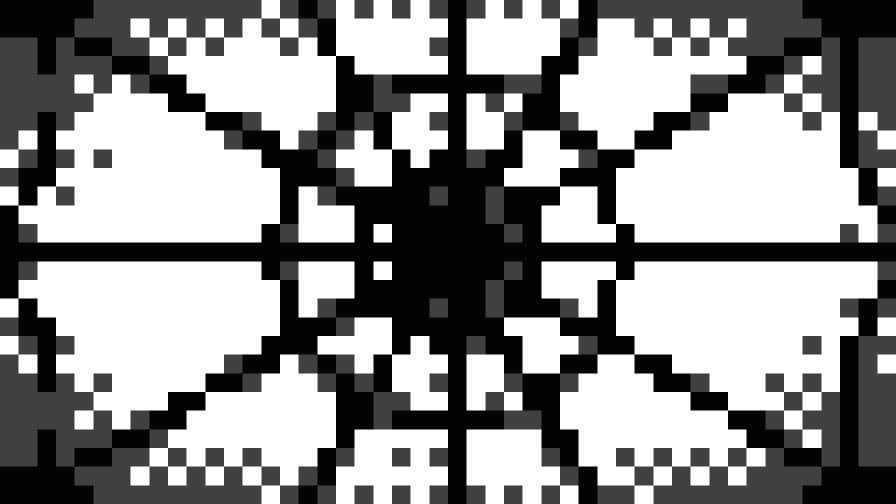
This background is drawn by a WebGL 1 fragment shader. Its source:

```glsl
precision highp float;

uniform vec2 u_resolution;

const vec2 GRID = vec2(48.0, 27.0);
const vec2 HUB = vec2(24.15, 13.5);
const vec3 PAPER = vec3(1.0);
const vec3 SHADE = vec3(0.25);
const vec3 INK = vec3(0.01);
const float SECTOR = 0.5235988; // angle between neighbouring spokes
const float SAG = 0.08;

// Ordered dither thresholds, built from a 2x2 pattern
float bayer2(vec2 p) {
  p = mod(p, 2.0);
  return mod(2.0 * p.x + 3.0 * p.y, 4.0);
}

float bayer4(vec2 p) {
  return (4.0 * bayer2(p) + bayer2(floor(p * 0.5)) + 0.5) / 16.0;
}

// Distance to the nearest thread: radial spokes and sagging rings
float webDistance(vec2 p, float sector, float sag) {
  float radius = length(p);
  float halfSector = 0.5 * sector;
  float angle = mod(atan(p.y, p.x), sector) - halfSector;
  float across = angle / halfSector;
  float chord = cos(halfSector) / cos(angle);
  float profile = chord * (1.0 - sag * (1.0 - across * across));
  float nearest = radius * sin(halfSector - abs(angle));
  for (int i = 0; i < 3; i++) {
    float ring = 5.0 * (1.0 + float(i * i));
    nearest = min(nearest, abs(radius - ring * profile));
  }
  return nearest;
}

// Dithered darkness that grows toward the border
float vignette(float edge) {
  float t = clamp((edge - 0.75) / 0.4, 0.0, 1.0);
  return t * t;
}

vec3 cellColor(vec2 cell) {
  vec2 p = cell + 0.5 - HUB;
  float thread = webDistance(p, SECTOR, SAG);
  float edge = length((cell + 0.5 - 0.5 * GRID) / (0.5 * GRID));

  // Grey halo, border and the off-centre hub shadow
  float halo = 1.0 - smoothstep(0.35, 0.95, thread);
  float hubShadow = 1.0 - smoothstep(2.6, 3.4, length(p - vec2(1.4, 0.0)));
  float tone = vignette(edge) + halo + hubShadow;
  float threshold = bayer4(vec2(cell.x + 3.0, GRID.y - 1.0 - cell.y));
  vec3 color = mix(PAPER, SHADE, step(threshold, tone));

  // Solid threads, hub and corners
  float solid = step(thread, 0.5);
  solid = max(solid, step(length(p), 2.4));
  solid = max(solid, step(1.29, edge));
  return mix(color, INK, solid);
}

void main() {
  // Four samples smooth the cell borders
  vec3 color = vec3(0.0);
  for (int i = 0; i < 4; i++) {
    float k = float(i);
    vec2 offset = vec2(mod(k, 2.0), floor(k * 0.5)) * 0.5 - 0.25;
    vec2 centered = gl_FragCoord.xy + offset - 0.5 * u_resolution;
    vec2 grid = centered * GRID.y / u_resolution.y + 0.5 * GRID;
    color += cellColor(floor(grid));
  }
  gl_FragColor = vec4(color * 0.25, 1.0);
}
```
